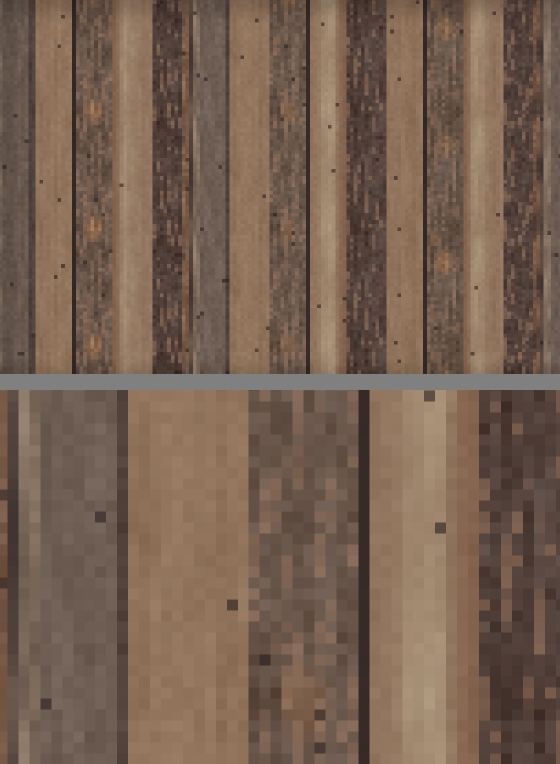
Top: the whole. Bottom: its middle third, enlarged.
Reproduce this texture procedurally as a Shadertoy shader.

```glsl
// Weathered vertical wooden boards built from a blocky, tiled grain.

const vec2 CELLS = vec2(153.2, 102.1);   // grain blocks across and down
const float TILE = 32.0;                 // blocks in one repeat
const float BOARD = TILE / 3.0;          // blocks in one board

const vec3 GREY = vec3(0.43, 0.365, 0.325);
const vec3 TAN = vec3(0.565, 0.45, 0.355);
const vec3 MOTTLED = vec3(0.415, 0.34, 0.295);
const vec3 LIGHT = vec3(0.565, 0.455, 0.365);
const vec3 DARK = vec3(0.325, 0.255, 0.23);
const vec3 PALE = vec3(0.66, 0.57, 0.47);
const vec3 RUST = vec3(0.50, 0.37, 0.285);
const vec3 KNOT = vec3(0.59, 0.435, 0.315);
const vec3 GAP = vec3(0.17, 0.13, 0.13);

float hash(vec2 p) {
    vec3 q = fract(p.xyx * vec3(0.1031, 0.1030, 0.0973));
    q += dot(q, q.yzx + 33.33);
    return fract((q.x + q.y) * q.z);
}

// Value noise whose rows wrap after one tile; size is in blocks.
float tiledNoise(vec2 cell, vec2 size, float seed) {
    vec2 p = cell / size;
    vec2 i = floor(p);
    vec2 f = smoothstep(0.0, 1.0, p - i);
    float rows = TILE / size.y;
    float low = mod(i.y, rows);
    float high = mod(i.y + 1.0, rows);
    float x = i.x + seed * 37.0;
    return mix(mix(hash(vec2(x, low)), hash(vec2(x + 1.0, low)), f.x),
               mix(hash(vec2(x, high)), hash(vec2(x + 1.0, high)), f.x), f.y);
}

// Warm oval knots, one per vertical repeat with uneven strength.
float knotMask(float column, float row, float centreRow, float seed) {
    float repeatId = floor((row - centreRow) / TILE + 0.5);
    vec2 offset = vec2(column - BOARD * 0.5, row - centreRow - repeatId * TILE);
    float strength = mix(0.45, 0.9, hash(vec2(seed, repeatId + 9.0)));
    return strength * (1.0 - smoothstep(0.5, 1.4, length(offset / vec2(2.2, 3.2))));
}

vec3 woodColor(vec2 uv) {
    vec2 cell = floor(uv * CELLS + vec2(12.25, 0.0));
    float tile = floor(cell.x / TILE);
    float local = cell.x - tile * TILE;
    float slot = floor(local / BOARD);
    float board = tile * 3.0 + slot;
    float column = local - slot * BOARD;
    float across = (column + 0.5) / BOARD;

    // Five kinds of board in turn; the third round skips its grey one.
    float skipped = step(11.0, board);
    float kind = mod(board + 4.0 + skipped, 5.0);

    // Grain: wrapped streaks and blotches plus fine local wear.
    float speck = hash(vec2(cell.x, mod(cell.y, TILE))) - 0.5;
    float wear = hash(cell + 211.0) - 0.5;
    float streak = tiledNoise(cell, vec2(1.0, 4.0), board) - 0.5;
    float blotch = tiledNoise(cell, vec2(4.0, 8.0), board + 5.0) - 0.5;
    float stripe = hash(vec2(cell.x, 71.0)) - 0.5;
    float grain = 0.35 * speck + 0.2 * wear + 0.45 * streak;
    float roughness = 0.08;
    vec3 color;

    if (kind < 0.5) {
        color = mix(GREY, PALE, 0.45 * (1.0 - step(0.26, across)) * (0.7 + streak));
        color = mix(color, GAP, 0.45 * step(0.9, across));
        roughness = 0.11;
    } else if (kind < 1.5) {
        color = TAN + 0.04 * blotch;
    } else if (kind < 2.5) {
        color = MOTTLED + 0.07 * blotch;
        color = mix(color, RUST, 0.55 * smoothstep(0.1, 0.35, streak + 0.5 * speck));
        color = mix(color, KNOT, knotMask(column, cell.y, 7.0 - 9.0 * skipped, board));
        roughness = 0.19;
    } else if (kind < 3.5) {
        float flip = step(0.5, mod(slot + 1.0, 2.0));   // rusty side left or right
        float side = mix(across, 1.0 - across, flip);
        float shine = 1.0 - smoothstep(0.06, 0.36, abs(side - 0.42));
        color = mix(LIGHT, PALE, shine * (0.75 + 0.9 * blotch));
        color = mix(color, RUST, 0.75 * (1.0 - smoothstep(0.12, 0.28, side)));
    } else {
        color = DARK + 0.06 * blotch;
        color = mix(color, RUST, 0.6 * smoothstep(0.22, 0.4, streak + 0.3 * speck));
        float ragged = step(0.85, across) * step(1.5, slot);
        color = mix(color, RUST, 0.8 * ragged * smoothstep(-0.15, 0.15, blotch));
        roughness = 0.19;
    }
    color += roughness * grain + 0.025 * stripe;
    color = mix(color, GAP, 0.6 * step(hash(cell + 57.0), 0.004));

    // Joints: open between tiles, weathered beside grey boards.
    if (local < 0.5) {
        float openness = kind < 0.5 ? 0.5 - 0.6 * blotch : 0.82 + 0.15 * hash(vec2(tile, 4.0));
        color = mix(color, GAP, openness);
    }

    // Dim border, heaviest along the left and the top.
    float border = 0.14 * (1.0 - smoothstep(0.0, 0.06, uv.x))
                 + 0.16 * smoothstep(0.93, 1.0, uv.y)
                 + 0.10 * (1.0 - smoothstep(0.0, 0.05, uv.y));
    return color * (1.0 - border);
}

void mainImage(out vec4 fragColor, in vec2 fragCoord) {
    // Four samples per pixel smooth the block edges.
    vec3 sum = vec3(0.0);
    for (int i = 0; i < 4; i++) {
        vec2 jitter = vec2(float(i & 1), float(i >> 1)) * 0.5 - 0.25;
        sum += woodColor((fragCoord + jitter) / iResolution.xy);
    }
    fragColor = vec4(sum * 0.25, 1.0);
}
```
